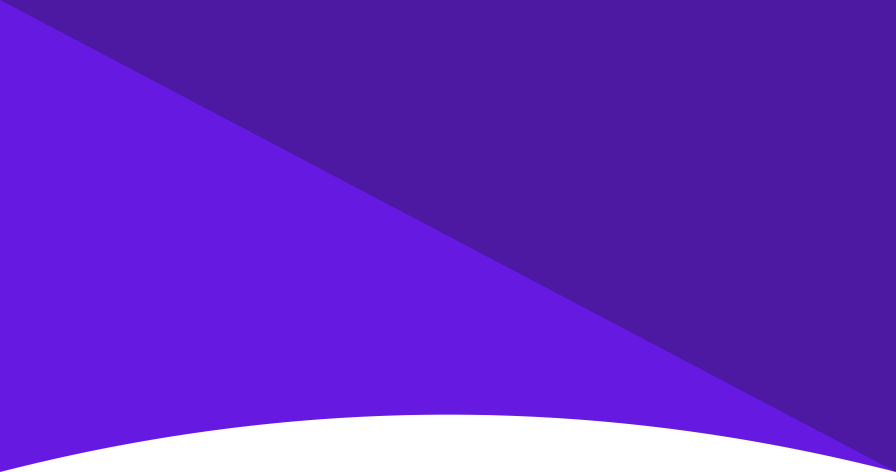
Reproduce this background procedurally as a Shadertoy shader.

```glsl
// Two flat violet triangles split along the falling diagonal of the canvas,
// with a shallow white parabolic hill rising from the bottom corners.
// Each edge is an implicit curve, smoothed by its distance in pixels.

// Coverage of the region where the signed distance (in canvas heights) is negative
float coverage(float dist) {
    return clamp(0.5 - dist * iResolution.y, 0.0, 1.0);
}

void mainImage(out vec4 fragColor, in vec2 fragCoord) {
    vec2 uv = fragCoord / iResolution.xy;
    float aspect = iResolution.x / iResolution.y;

    // Diagonal from the top left to the bottom right corner
    float diagonal = (uv.x + uv.y - 1.0) / length(vec2(1.0 / aspect, 1.0));
    vec3 color = mix(vec3(0.302, 0.098, 0.635), vec3(0.400, 0.098, 0.878), coverage(diagonal));

    // Hill: parabola touching both bottom corners, divided by its gradient length
    float hillHeight = 0.1215;
    float hillTop = 4.0 * hillHeight * uv.x * (1.0 - uv.x);
    float hillSlope = 4.0 * hillHeight * (1.0 - 2.0 * uv.x) / aspect;
    float hill = (uv.y - hillTop) / length(vec2(hillSlope, 1.0));
    color = mix(color, vec3(1.0), coverage(hill));

    fragColor = vec4(color, 1.0);
}
```
